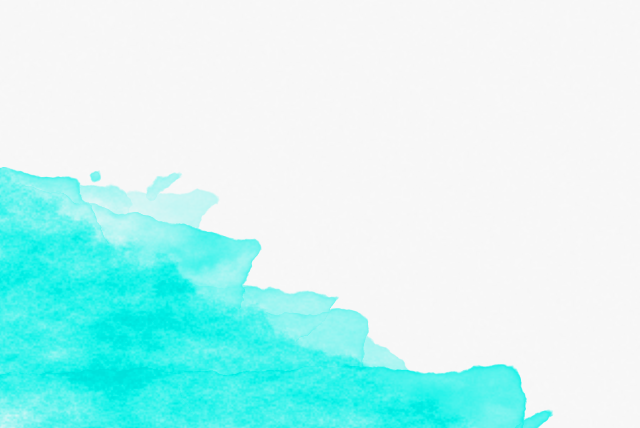
This background is drawn by a Shadertoy shader. Its source:

```glsl
// Turquoise watercolour spreading from the lower left over off-white paper.
// Overlapping washes are slanted half-plane corners with noise-warped outlines;
// pigment density combines their opacity, soft pools, wet rims and paper grain.

const vec3 PAPER = vec3(0.969);
const vec3 PIGMENT = vec3(0.0, 0.945, 0.905);
const vec3 DEEP_PIGMENT = vec3(0.0, 0.84, 0.83);

float hash(vec2 p) {
    vec3 q = fract(vec3(p.xyx) * 0.1031);
    q += dot(q, q.yzx + 33.33);
    return fract((q.x + q.y) * q.z);
}

float noise(vec2 p) {
    vec2 cell = floor(p), f = fract(p);
    f = f * f * (3.0 - 2.0 * f);
    float low = mix(hash(cell), hash(cell + vec2(1, 0)), f.x);
    float high = mix(hash(cell + vec2(0, 1)), hash(cell + vec2(1, 1)), f.x);
    return mix(low, high, f.y);
}

// Layered noise centred on zero
float fbm(vec2 p) {
    float sum = 0.0, amplitude = 0.5;
    for (int i = 0; i < 5; i++) {
        sum += amplitude * (noise(p) - 0.5);
        p = mat2(1.6, 1.2, -1.2, 1.6) * p + 7.3;
        amplitude *= 0.5;
    }
    return sum;
}

// Rounded corner open to the left and below; lean tilts its right side
float sheet(vec2 p, vec2 tip, float slope, float lean) {
    vec2 q = p - tip;
    float top = q.y - slope * q.x;
    float side = q.x + lean * q.y;
    float k = 0.03;
    float h = max(k - abs(top - side), 0.0) / k;
    return max(top, side) + 0.25 * k * h * h;
}

float capsule(vec2 p, vec2 a, vec2 b, float radius) {
    vec2 ab = b - a;
    float t = clamp(dot(p - a, ab) / dot(ab, ab), 0.0, 1.0);
    return length(p - a - ab * t) - radius;
}

// Soft elliptical pool of pigment
float pool(vec2 p, vec2 centre, vec2 size) {
    vec2 q = (p - centre) / size;
    return exp(-dot(q, q));
}

// Density of a wash with a darker drying line along its border
float wash(float d, float opacity, float rim) {
    float inside = smoothstep(0.003, -0.003, d);
    return inside * (opacity + rim * exp(-abs(d) / 0.006));
}

void mainImage(out vec4 fragColor, in vec2 fragCoord) {
    vec2 p = fragCoord / iResolution.y;
    vec2 warp = vec2(fbm(p * 17.0), fbm(p * 15.0 + 40.0));
    vec2 q = p + warp * vec2(0.055, 0.04);
    float rimNoise = 0.5 + noise(p * 24.0);

    // Pale outer washes
    float faint = wash(sheet(q, vec2(0.29, 0.567), -0.06, 0.2), 0.30, 0.08);
    faint = max(faint, wash(sheet(q, vec2(0.505, 0.545), -0.02, -0.35), 0.19, 0.03));
    faint = max(faint, wash(capsule(q, vec2(0.35, 0.54), vec2(0.403, 0.59), 0.011), 0.25, 0.08));
    faint = max(faint, wash(sheet(q, vec2(0.955, 0.165), -0.45, 0.2), 0.27, 0.06));

    // Stepped washes along the diagonal
    float steps = wash(sheet(q, vec2(0.18, 0.592), -0.05, 0.5), 0.48, 0.28 * rimNoise);
    steps = max(steps, wash(sheet(q, vec2(0.618, 0.424), -0.25, -0.4), 0.42, 0.28 * rimNoise));
    steps = max(steps, wash(sheet(q, vec2(0.81, 0.307), -0.09, -1.0), 0.34, 0.24 * rimNoise));
    steps = max(steps, wash(sheet(q, vec2(0.862, 0.273), 0.0, -0.1), 0.38, 0.20 * rimNoise));
    steps = max(steps, wash(sheet(q, vec2(1.213, 0.138), 0.0, 0.15), 0.60, 0.32 * rimNoise));

    // Detached lobe and drops
    steps = max(steps, wash(capsule(q, vec2(1.23, -0.012), vec2(1.274, 0.024), 0.017), 0.60, 0.3));
    steps = max(steps, wash(length(q - vec2(0.215, 0.591)) - 0.010, 0.45, 0.2));
    steps = max(steps, wash(length(q - vec2(-0.003, 0.688)) - 0.009, 0.6, 0.2));
    float density = max(faint, steps);
    float covered = smoothstep(0.05, 0.35, density);

    // Saturated body below the diagonal
    vec2 soft = p + warp * 0.13;
    float body = smoothstep(0.025, -0.035, soft.y - 0.60 + 0.53 * soft.x);
    density = max(density, covered * body * 0.66);

    // Dark and thin pools
    float pools = 0.32 * pool(soft, vec2(0.40, 0.28), vec2(0.17, 0.08));
    pools += 0.34 * pool(soft, vec2(0.26, 0.15), vec2(0.12, 0.13));
    pools += 0.22 * pool(soft, vec2(0.95, 0.07), vec2(0.25, 0.06));
    pools += 0.24 * pool(soft, vec2(0.48, 0.41), vec2(0.09, 0.035));
    pools += 0.16 * pool(soft, vec2(0.05, 0.36), vec2(0.16, 0.10));
    pools -= 0.24 * pool(soft, vec2(0.03, 0.03), vec2(0.14, 0.06));
    pools -= 0.22 * pool(soft, vec2(0.52, 0.36), vec2(0.08, 0.025));
    pools -= 0.25 * pool(soft, vec2(0.24, 0.49), vec2(0.12, 0.05));
    pools -= 0.15 * pool(soft, vec2(1.17, 0.04), vec2(0.06, 0.05));

    // Horizontal brush streaks and granulation
    float streaks = 0.40 * fbm(p * vec2(6.0, 17.0)) + 0.25 * fbm(p * vec2(22.0, 50.0) + 9.0);
    float grain = noise(p * vec2(100.0, 170.0)) + noise(p * 210.0 + 5.0) - 1.0;
    density += covered * (pools + streaks * (0.4 + body) + grain * (0.05 + 0.13 * body));
    density = clamp(density, 0.0, 1.25);

    vec3 colour = mix(PAPER, PIGMENT, min(density, 1.0));
    colour = mix(colour, DEEP_PIGMENT, 0.6 * smoothstep(0.88, 1.25, density));
    colour += 0.006 * (noise(p * 150.0) - 0.5);
    fragColor = vec4(colour, 1.0);
}
```
